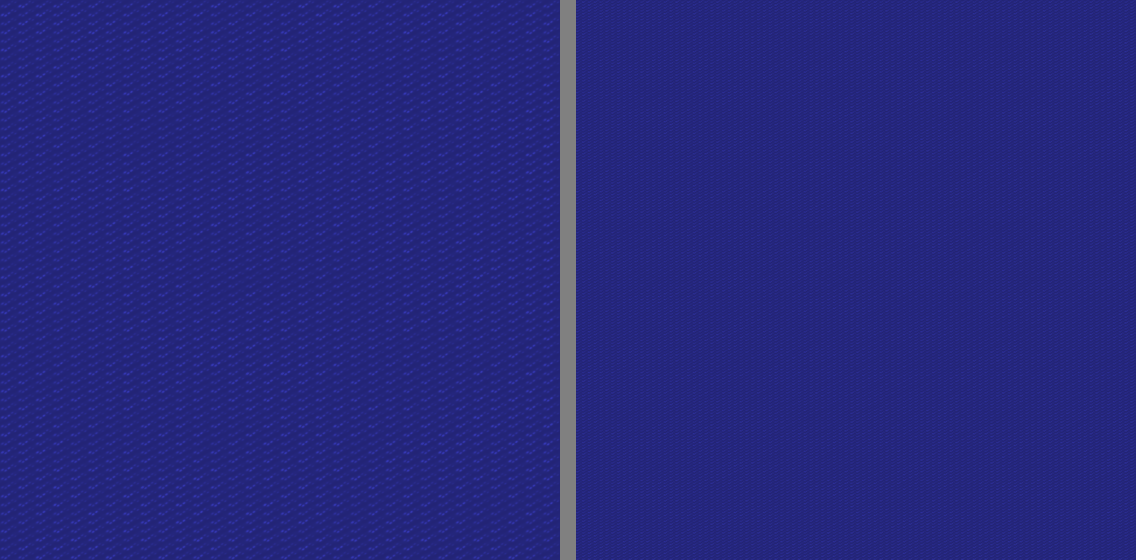
Left, the tile; right, the same tile 3 across and 3 down.
Give the GLSL for this texture, as a WebGL 2 fragment shader.

```glsl
#version 300 es
precision highp float;
// Deep blue woven twill: shallow diagonal ribs carry small bright thread
// glints, repeated 32 times across and 64 times down. Wrapping gradient
// noise and a hash per repeat vary the glints, so the cloth tiles.

uniform vec2 u_resolution;
out vec4 fragColor;

const vec2 REPEATS = vec2(32.0, 64.0);
const vec3 CLOTH_BLUE = vec3(0.136, 0.142, 0.464);
const vec3 GLINT_BLUE = vec3(0.205, 0.215, 0.70);
const float TAU = 6.28318;

float hash(vec2 p) {
    vec3 q = fract(vec3(p.xyx) * 0.1031);
    q += dot(q, q.yzx + 33.33);
    return fract((q.x + q.y) * q.z);
}

// Slope at a lattice point, wrapped to the given period
float cornerSlope(vec2 corner, vec2 offset, vec2 period) {
    float angle = TAU * hash(mod(corner, period) + 7.0);
    return dot(vec2(cos(angle), sin(angle)), offset);
}

// Gradient noise, about -0.7 to 0.7, repeating after "period" cells
float gradientNoise(vec2 uv, vec2 period) {
    vec2 p = uv * period;
    vec2 i = floor(p);
    vec2 f = p - i;
    vec2 w = f * f * f * (f * (f * 6.0 - 15.0) + 10.0);
    vec2 e = vec2(1.0, 0.0);
    float low = mix(cornerSlope(i, f, period),
                    cornerSlope(i + e.xy, f - e.xy, period), w.x);
    float high = mix(cornerSlope(i + e.yx, f - e.yx, period),
                     cornerSlope(i + e.xx, f - e.xx, period), w.x);
    return mix(low, high, w.y);
}

// Soft diagonal rib, one for each repeat
float twillRib(vec2 uv, vec2 repeats) {
    float phase = uv.y * repeats.y - uv.x * repeats.x;
    return 0.5 + 0.5 * cos(TAU * (phase - 0.08));
}

// One soft speck in every repeat, at "center" within the cell
float glint(vec2 uv, vec2 repeats, vec2 center, vec2 size, float seed) {
    vec2 p = uv * repeats - center + 0.5;
    vec2 cell = mod(floor(p), repeats);
    vec2 d = (fract(p) - 0.5) / repeats;
    d.y -= 0.3 * d.x;
    d /= size;

    // Ribs catch the light in a stepped rhythm of two and three rows
    float rhythm = fract((cell.y - cell.x) * 7.0 / 16.0);
    float strength = mix(0.68, 1.0, step(rhythm, 0.43));
    strength *= mix(0.72, 1.15, hash(cell + seed));
    return strength * exp(-0.5 * dot(d, d));
}

// Short cluster of glints climbing along the rib
float glintCluster(vec2 uv, vec2 repeats) {
    float light = 0.0;
    for (int i = 0; i < 5; i++) {
        float k = float(i);
        float along = 0.14 + 0.185 * k;
        float side = 0.16 * cos(k * 2.3);
        vec2 center = vec2(along, along + side);
        vec2 size = vec2(0.0019, 0.00145) * (1.0 - 0.05 * k);
        float fade = i < 3 ? 1.05 : 0.48;
        light = max(light, fade * glint(uv, repeats, center, size, 19.0 * k));
    }
    return light;
}

void main() {
    vec2 uv = gl_FragCoord.xy / u_resolution;

    // Broad wear and fine thread grain
    float wear = gradientNoise(uv, vec2(5.0, 7.0));
    float grain = gradientNoise(uv, vec2(96.0, 160.0));

    float light = 0.09 * twillRib(uv, REPEATS);
    light += 0.05 * grain;
    light += glintCluster(uv, REPEATS) * (0.92 + 0.22 * wear);

    vec3 color = mix(CLOTH_BLUE, GLINT_BLUE, clamp(light, 0.0, 1.0));
    fragColor = vec4(color, 1.0);
}
```
